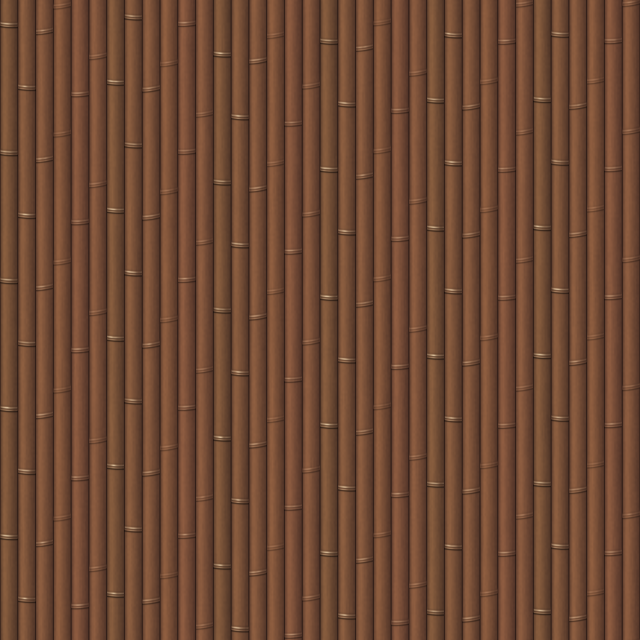
Reproduce this texture procedurally as a three.js fragment shader.

```glsl
// A wall of 36 upright brown bamboo canes, five joints down each one.
// Canes come in six kinds (tint, joint height, tilt, gloss); each group of six
// is shifted in height. Shading is a rounded profile plus wrapped grain noise.
varying vec2 vUv;

float hash(vec2 p) {
  return fract(sin(dot(p, vec2(12.9898, 78.233))) * 43758.5453);
}

// Value noise that wraps after a whole number of cells
float noise(vec2 uv, vec2 cells) {
  vec2 p = uv * cells, i = floor(p), f = fract(p);
  f = f * f * (3.0 - 2.0 * f);
  vec2 a = mod(i, cells), b = mod(i + 1.0, cells);
  return mix(mix(hash(a), hash(vec2(b.x, a.y)), f.x),
             mix(hash(vec2(a.x, b.y)), hash(b), f.x), f.y);
}

// Value number k out of six
float pick(vec3 low, vec3 high, float k) {
  return dot(low, vec3(equal(vec3(k), vec3(0.0, 1.0, 2.0))))
       + dot(high, vec3(equal(vec3(k), vec3(3.0, 4.0, 5.0))));
}

// Soft line of the given half width
float line(float d, float width) {
  return exp(-d * d / (width * width));
}

void main() {
  // Cane, its kind and its group
  float cane = mod(floor(vUv.x * 36.0), 36.0);
  float x = fract(vUv.x * 36.0);
  float group = floor((cane + 0.5) / 6.0);
  float kind = floor(cane - group * 6.0 + 0.5);

  // Distance below the nearest joint, in cane widths
  float height = pick(vec3(0.0, 0.49, 0.05), vec3(0.85, 0.54, 0.245), kind)
               + pick(vec3(0.19, 0.64, 0.42), vec3(0.32, 0.78, 0.775), group);
  float tilt = pick(vec3(-0.05, -0.06, 0.14), vec3(0.15, 0.06, 0.15), kind);
  float d = (fract((1.0 - vUv.y) * 5.0 - height + 0.5) - 0.5) * 7.2;
  d += tilt * (x - 0.5) - 0.12 * x * (1.0 - x);
  float ring = line(d, 0.15);

  // Rounded profile: quick rise at the left, long even fall to the right
  float light = mix(0.3, 1.0, smoothstep(-0.02, 0.25, x));
  light *= 1.0 - 0.84 * clamp((x - 0.33) / 0.61, 0.0, 1.0);

  // Fine lengthwise grain and broad patches
  float grain = noise(vUv, vec2(432.0, 40.0)) - 0.5;
  float fleck = noise(vUv, vec2(360.0, 240.0)) - 0.5;
  float patches = noise(vUv, vec2(36.0, 12.0)) - 0.5;
  light += 0.09 * grain + 0.08 * fleck + 0.04 * patches;

  vec3 shade = vec3(0.29, 0.187, 0.145);
  vec3 lit = vec3(0.545, 0.362, 0.248);
  vec3 color = mix(shade, lit, light);
  color *= vec3(pick(vec3(0.965, 0.99, 1.0), vec3(1.01, 1.0, 1.0), kind),
                pick(vec3(0.995, 1.0, 1.0), vec3(1.0, 0.975, 0.99), kind),
                pick(vec3(0.97, 0.99, 1.0), vec3(0.99, 1.0, 1.0), kind));

  // Thin dark gap between canes, narrower where a joint bulges
  float edge = min(x, 1.0 - x);
  float gap = 1.0 - smoothstep(0.0, 0.065, edge + 0.03 * ring);
  color = mix(color, vec3(0.17, 0.105, 0.085), 0.85 * gap);

  // Joint: dark groove and cast shadow
  float inside = smoothstep(0.0, 0.07, edge);
  float gloss = pick(vec3(1.0, 0.95, 0.65), vec3(0.25, 0.6, 0.35), kind);
  float dark = 0.22 * line(d - 0.01, 0.05) + 0.5 * line(d - 0.155, 0.05)
             + 0.1 * line(d + 0.15, 0.05);
  color *= 1.0 - dark * (0.3 + 0.6 * gloss);

  // Joint: a bright upper rim and a faint lower one, glinting left of centre
  float worn = 0.5 + 0.9 * noise(vUv, vec2(180.0, 120.0));
  float glint = 0.2 + 0.8 * line(x - 0.36, 0.27);
  float rims = line(d + 0.055, 0.05) + 0.42 * line(d - 0.085, 0.035);
  vec3 rimColor = mix(vec3(0.68, 0.46, 0.34), vec3(0.86, 0.76, 0.62), gloss);
  color = mix(color, rimColor, clamp(rims * glint * worn * inside * (0.25 + 0.55 * gloss), 0.0, 0.9));

  gl_FragColor = vec4(color, 1.0);
}
```
